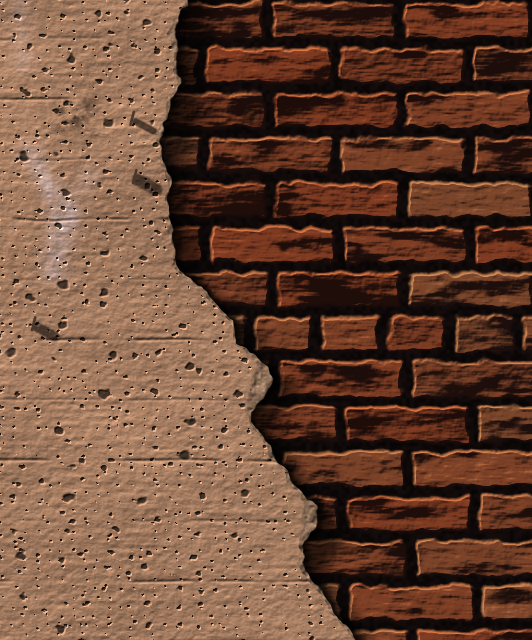
This texture is drawn by a WebGL 1 fragment shader. Its source:

```glsl
precision highp float;
uniform vec2 u_resolution;

const vec3 CONCRETE = vec3(0.63, 0.475, 0.37);
const vec3 RIM_GREY = vec3(0.50, 0.40, 0.32);
const vec3 CHALK = vec3(0.78, 0.69, 0.69);
const vec3 MORTAR = vec3(0.055, 0.033, 0.032);
const vec3 BRICK_DARK = vec3(0.11, 0.055, 0.045);
const vec3 BRICK_MID = vec3(0.47, 0.26, 0.165);
const vec3 BRICK_LIT = vec3(0.82, 0.53, 0.34);
const vec2 TO_LIGHT = vec2(-0.6, -0.8);   // y points down
const float ROW = 0.07;
const float BRICK_LENGTH = 0.207;
const float SHORT_LENGTH = 0.1042;
const float SHORT_ROW = 7.0;
const float JOINT = 0.006;
const float CORNER = 0.007;
const float BOARD = 0.1885;
const float BUMP_STEP = 0.0027;

float hash(vec2 p) {
  vec3 a = fract(p.xyx * 0.1031);
  a += dot(a, a.yzx + 33.33);
  return fract((a.x + a.y) * a.z);
}

float noise(vec2 p) {
  vec2 i = floor(p), f = fract(p);
  f = f * f * (3.0 - 2.0 * f);
  return mix(mix(hash(i), hash(i + vec2(1, 0)), f.x),
             mix(hash(i + vec2(0, 1)), hash(i + vec2(1, 1)), f.x), f.y);
}

float fbm(vec2 p) {
  float sum = 0.0, amp = 0.57;
  for (int i = 0; i < 3; i++) {
    sum += amp * noise(p);
    p = p * 2.03 + 17.1;
    amp *= 0.5;
  }
  return sum;
}

float segment(vec2 p, vec2 a, vec2 b) {
  vec2 d = b - a;
  return length(p - a - d * clamp(dot(p - a, d) / dot(d, d), 0.0, 1.0));
}

float ramp(float y, float from, float to, float rise) {
  return rise * clamp((y - from) / (to - from), 0.0, 1.0);
}

// Right border of the concrete at height y
float border(float y) {
  return 0.289 + ramp(y, 0.01, 0.052, -0.013) + ramp(y, 0.143, 0.221, -0.025)
    + ramp(y, 0.234, 0.28, 0.012) + ramp(y, 0.312, 0.41, 0.013)
    + ramp(y, 0.414, 0.501, 0.085) + ramp(y, 0.501, 0.536, 0.01)
    + ramp(y, 0.536, 0.573, 0.051) + ramp(y, 0.592, 0.645, -0.031)
    + ramp(y, 0.645, 0.768, 0.072) + ramp(y, 0.766, 0.789, 0.03)
    + ramp(y, 0.827, 0.853, -0.021) + ramp(y, 0.879, 1.0, 0.079);
}

float pits(vec2 q) {
  float sum = 0.0, grid = 15.0;
  for (int i = 0; i < 3; i++) {
    vec2 p = q * grid * vec2(1.0, 1.25) + float(i) * 9.7, cell = floor(p);
    float size = hash(cell + 3.1);
    vec2 centre = 0.25 + 0.5 * vec2(hash(cell + 11.0), hash(cell + 23.0));
    float radius = (0.06 + 0.1 * size * size) * step(0.45, hash(cell + 41.0));
    float dist = length(p - cell - centre) + 0.12 * (noise(p * 9.0) - 0.5);
    sum += (1.0 - smoothstep(radius * 0.5, radius + 0.02, dist)) * step(0.01, radius);
    grid *= 1.9;
  }
  return min(sum, 1.0);
}

// Formwork seams: every second one is strong
float seam(vec2 q) {
  float v = (q.y - 0.3425 + 0.005 * (noise(q * vec2(14.0, 3.0)) - 0.5)) / BOARD * 2.0;
  float id = floor(v + 0.5);
  float dist = abs(v - id) * BOARD * 0.5;
  float broken = smoothstep(0.2, 0.7, noise(vec2(q.x * 22.0, id * 5.0)));
  return exp(-dist * dist / 0.000006) * broken * mix(1.0, 0.45, mod(abs(id), 2.0));
}

float concreteHeight(vec2 q) {
  return fbm(q * vec2(85.0, 125.0)) + 0.3 * noise(q * vec2(9.0, 160.0))
    - 0.9 * pits(q) - 0.8 * seam(q);
}

float brickHeight(vec2 q, out vec2 id, out float body) {
  vec2 w = q + 0.008 * (vec2(noise(q * 45.0), noise(q * 45.0 + 7.0)) - 0.5);
  w.y += 0.0026;
  float row = floor(w.y / ROW);
  bool isShort = abs(row - SHORT_ROW) < 0.5;
  float len = isShort ? SHORT_LENGTH : BRICK_LENGTH;
  float start = isShort ? 0.6 : mix(0.626, 0.522, mod(row, 2.0)) + row * 0.0013;
  float x = (w.x - start) / len;
  id = vec2(floor(x) + 8.0, row + 2.0);
  vec2 local = vec2((fract(x) - 0.5) * len, w.y - (row + 0.5) * ROW);
  vec2 b = abs(local) - vec2(len, ROW) * 0.5 + JOINT + CORNER;
  float crag = fbm(q * 62.0);
  float dist = length(max(b, 0.0)) + min(max(b.x, b.y), 0.0) - CORNER + 0.008 * (crag - 0.5);
  body = 1.0 - smoothstep(-0.006, 0.002, dist);
  float strata = fbm(q * vec2(20.0, 90.0) + id * 7.3);
  return body * (0.8 + 0.9 * strata + 0.6 * crag);
}

vec3 brickWall(vec2 q) {
  vec2 id, otherId;
  float body, otherBody;
  float h = brickHeight(q, id, body);
  float slope = h - brickHeight(q + TO_LIGHT * BUMP_STEP, otherId, otherBody);
  float light = 0.4 + 1.5 * slope + 0.3 * (hash(id) - 0.5) + 0.16 * (q.y - 0.4);
  light -= 0.5 * smoothstep(0.5, 0.8, fbm(q * vec2(14.0, 45.0) + 5.0));
  vec3 col = mix(BRICK_DARK, BRICK_MID, smoothstep(0.0, 0.5, light));
  col = mix(col, BRICK_LIT, smoothstep(0.5, 1.15, light));
  col *= mix(vec3(1.06, 0.88, 0.78), vec3(1.0, 1.04, 1.02), hash(id + 31.0));
  return mix(MORTAR * (0.5 + noise(q * 160.0)), col, body);
}

// A nail stub and the shadow it throws
vec3 nail(vec3 col, vec2 q, vec2 at, float width) {
  float shade = segment(q, at + vec2(0.006, 0.004), at + vec2(0.034, 0.019));
  col *= 1.0 - 0.55 * (1.0 - smoothstep(width * 0.5, width, shade));
  float stub = segment(q, at + vec2(0.003, -0.011), at + vec2(-0.002, 0.009));
  return mix(col, CONCRETE * 0.45, 1.0 - smoothstep(0.001, 0.003, stub));
}

vec3 concrete(vec2 q, float depth) {
  float slope = concreteHeight(q) - concreteHeight(q + TO_LIGHT * BUMP_STEP);
  float light = 1.0 + 0.85 * slope + 0.25 * (fbm(q * vec2(5.0, 11.0)) - 0.5);
  vec3 col = CONCRETE * clamp(light, 0.3, 1.5);
  float chalk = exp(-pow(segment(q, vec2(0.05, 0.24), vec2(0.096, 0.33)) / 0.016, 2.0))
    + exp(-pow(segment(q, vec2(0.098, 0.34), vec2(0.085, 0.42)) / 0.021, 2.0))
    + 0.4 * exp(-pow(segment(q, vec2(0.14, 0.27), vec2(0.105, 0.34)) / 0.018, 2.0))
    + 0.4 * exp(-pow(segment(q, vec2(0.03, 0.0), vec2(0.035, 0.1)) / 0.015, 2.0));
  col = mix(col, CHALK * light, min(chalk, 1.0) * (0.25 + 0.5 * noise(q * 70.0)));
  col *= 1.0 - 0.6 * pits(q) - 0.25 * seam(q + vec2(0.0, -0.001));
  // Rough stain in the upper part
  float stain = exp(-dot(q - vec2(0.115, 0.175), q - vec2(0.115, 0.175)) / 0.0012);
  col *= 1.0 - stain * 0.6 * smoothstep(0.35, 0.7, fbm(q * 75.0));
  col = nail(col, q, vec2(0.206, 0.186), 0.007);
  col = nail(col, q, vec2(0.21, 0.277), 0.013);
  col = nail(col, q, vec2(0.052, 0.507), 0.01);
  // Crumbled rim, wider at the two ledges
  float ledge = exp(-pow((q.y - 0.6) / 0.04, 2.0)) + exp(-pow((q.y - 0.81) / 0.03, 2.0));
  float width = 0.006 + 0.022 * ledge;
  float rim = smoothstep(-width, -width * 0.6, depth + 0.008 * (noise(q * 60.0) - 0.5));
  float chunk = fbm(q * 70.0) - fbm((q + TO_LIGHT * 0.004) * 70.0);
  return mix(col, RIM_GREY * clamp(0.95 + 2.5 * chunk, 0.25, 1.6), rim * 0.85);
}

void main() {
  vec2 q = gl_FragCoord.xy / u_resolution.y;
  q.y = 1.0 - q.y;
  float ragged = 0.022 * (fbm(q * 38.0) - 0.5);
  float depth = q.x - border(q.y) + ragged;
  // The concrete stands proud and shades the bricks beside it
  vec2 caster = q + TO_LIGHT * 0.035;
  float sun = smoothstep(-0.006, 0.045, caster.x - border(caster.y) + ragged);
  float contact = smoothstep(0.0, 0.018, depth);
  vec3 wall = brickWall(q) * mix(0.38, 1.0, sun) * mix(0.3, 1.0, contact);
  float pixel = 1.0 / u_resolution.y;
  float cover = 1.0 - smoothstep(-pixel, pixel, depth);
  gl_FragColor = vec4(mix(wall, concrete(q, depth), cover), 1.0);
}
```
